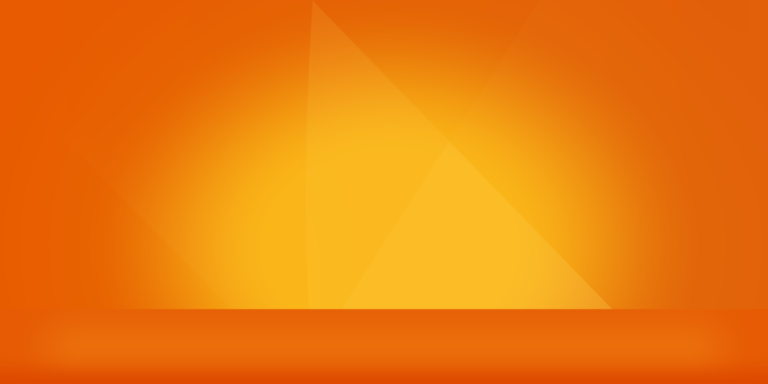
A Shadertoy shader for this background:

```glsl
// Amber studio backdrop: a golden glow crossed by soft light beams above an orange floor.

// Antialiased coverage of the right-hand side of the line from top to bottom.
float rightOf(vec2 p, vec2 top, vec2 bottom) {
    vec2 along = normalize(bottom - top);
    float dist = dot(p - top, vec2(-along.y, along.x));
    float aa = 1.0 / iResolution.y;
    return smoothstep(-aa, aa, dist);
}

vec3 wallColor(vec2 p, float width) {
    // Elliptical glow low on the wall
    float radius = length((p - vec2(0.51 * width, 0.36)) / vec2(0.62, 0.49));
    float glow = smoothstep(1.32, 0.48, radius);
    vec3 edge = mix(vec3(0.91, 0.355, 0.0), vec3(0.885, 0.375, 0.04), p.x / width);
    vec3 color = mix(edge, vec3(0.98, 0.71, 0.09), glow);
    color.g += 0.035 * smoothstep(1.9, 1.0, radius) * (1.0 - glow);

    // Main beam: a gently bowed left edge and a diagonal right edge
    float aa = 1.0 / iResolution.y;
    float bow = 0.797 + 0.07 * (p.y - 0.5) * (p.y - 0.5);
    float beam = smoothstep(-aa, aa, p.x - bow)
               * (1.0 - rightOf(p, vec2(0.8125, 1.0), vec2(1.594, 0.195)));

    // Crossing beam and the faint sheets beside it
    float cross = rightOf(p, vec2(1.406, 1.0), vec2(0.89, 0.195));
    float sheet = rightOf(p, vec2(0.13, 0.675), vec2(0.604, 0.195));
    float sliver = rightOf(p, vec2(1.375, 0.39), vec2(1.333, 0.195));
    float light = 0.13 * beam
                + cross * mix(0.03 * smoothstep(1.9, 1.3, p.x), 0.11, beam)
                + 0.05 * sheet * smoothstep(0.75, 0.3, p.y) * smoothstep(1.0, 0.55, p.x)
                + 0.03 * sliver * beam * smoothstep(0.39, 0.25, p.y);
    return mix(color, vec3(1.0, 0.83, 0.34), light);
}

vec3 floorColor(vec2 p, float width) {
    // Blurred bright band, darkening towards the front
    float band = smoothstep(0.0, 0.1, p.y) * (1.0 - 0.65 * smoothstep(0.1, 0.195, p.y));
    float sides = smoothstep(0.02, 0.22, min(p.x, width - p.x));
    vec3 base = mix(vec3(0.87, 0.29, 0.0), vec3(0.90, 0.355, 0.01), smoothstep(0.0, 0.08, p.y));
    return mix(base, vec3(0.92, 0.43, 0.045), band * sides);
}

void mainImage(out vec4 fragColor, in vec2 fragCoord) {
    // Canvas units: height is 1, width is the reference 2:1 span
    float width = 2.0;
    vec2 p = fragCoord / iResolution.xy * vec2(width, 1.0);
    float aa = 1.0 / iResolution.y;
    float wall = smoothstep(-aa, aa, p.y - 0.195);
    fragColor = vec4(mix(floorColor(p, width), wallColor(p, width), wall), 1.0);
}
```
